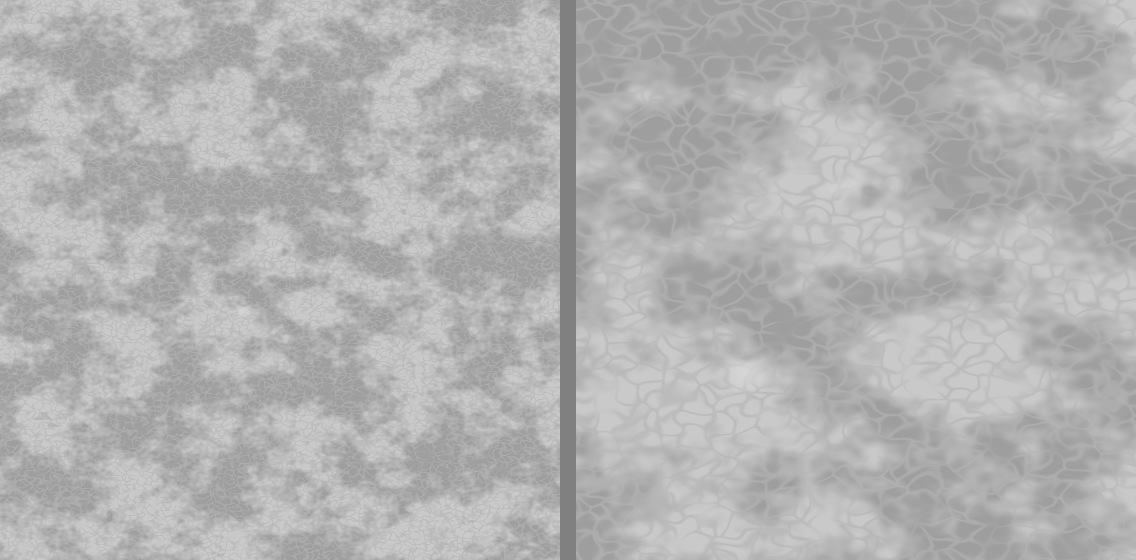
Left: the whole. Right: its middle third, enlarged.
This texture is drawn by a Shadertoy shader. Its source:

```glsl
// Mottled grey stone: ragged light and dark clouds under a web of fine mid-grey veins.

#define CLOUD_SCALE vec2(6.2, 8.4)
#define CLOUD_GAIN 0.74
#define CLOUD_SOFTNESS 0.40
#define VEIN_SCALE vec2(70.0, 98.0)
#define VEIN_WIDTH 0.34
#define VEIN_STRENGTH 0.68
#define DARK_GREY 0.618
#define MID_GREY 0.705
#define LIGHT_GREY 0.79
#define GLINT_GREY 0.87

vec2 hash2(vec2 p) {
    vec3 q = fract(p.xyx * vec3(0.1031, 0.1030, 0.0973));
    q += dot(q, q.yzx + 33.33);
    return fract((q.xx + q.yz) * q.zy);
}

vec2 gradientAt(vec2 cell) {
    float angle = 6.28319 * hash2(cell).x;
    return vec2(cos(angle), sin(angle));
}

float gradientNoise(vec2 p) {
    vec2 i = floor(p), f = fract(p);
    vec2 u = f * f * f * (f * (f * 6.0 - 15.0) + 10.0);
    vec2 e = vec2(0.0, 1.0);
    float bottom = mix(dot(gradientAt(i), f), dot(gradientAt(i + e.yx), f - e.yx), u.x);
    float top = mix(dot(gradientAt(i + e.xy), f - e.xy), dot(gradientAt(i + e.yy), f - e.yy), u.x);
    return mix(bottom, top, u.y);
}

float layeredNoise(vec2 p) {
    float sum = 0.0, amplitude = 1.0;
    for (int octave = 0; octave < 5; octave++) {
        sum += amplitude * gradientNoise(p);
        p = p * 2.03 + vec2(17.3, 9.1);
        amplitude *= CLOUD_GAIN;
    }
    return sum;
}

// Cellular noise: distance to the border between the two nearest cells.
float cellBorder(vec2 p) {
    vec2 i = floor(p), f = fract(p);
    float nearest = 8.0, second = 8.0;
    for (int y = -1; y <= 1; y++) {
        for (int x = -1; x <= 1; x++) {
            vec2 offset = vec2(x, y);
            float d = length(offset + hash2(i + offset) - f);
            second = min(second, max(nearest, d));
            nearest = min(nearest, d);
        }
    }
    return second - nearest;
}

// Wavy, broken lines along the cell borders.
float veins(vec2 uv) {
    vec2 p = uv * VEIN_SCALE;
    vec2 warp = vec2(gradientNoise(p * 0.8 + 3.7), gradientNoise(p * 0.8 + 51.2));
    float line = 1.0 - smoothstep(0.0, VEIN_WIDTH, cellBorder(p + 0.9 * warp));
    float presence = smoothstep(-0.6, 0.0, gradientNoise(p * 0.55 + 80.0));
    return line * presence;
}

void mainImage(out vec4 fragColor, in vec2 fragCoord) {
    vec2 uv = fragCoord / iResolution.y;
    vec2 cloudPos = uv * CLOUD_SCALE + 40.0;

    // Clouds
    float cloud = layeredNoise(cloudPos);
    float lightness = smoothstep(-CLOUD_SOFTNESS, CLOUD_SOFTNESS, cloud - 0.02);
    float grey = mix(DARK_GREY, LIGHT_GREY, lightness);

    // Veins pull both tones towards the middle grey
    grey = mix(grey, MID_GREY, VEIN_STRENGTH * veins(uv));

    // Flat mid-grey patches in the hearts of the brightest clouds
    grey = mix(grey, MID_GREY, 0.9 * smoothstep(0.86, 0.98, cloud));

    // Rare soft glints
    float glint = smoothstep(0.47, 0.72, gradientNoise(uv * vec2(15.0, 19.0) + 120.0));
    grey = mix(grey, GLINT_GREY, 0.8 * glint * smoothstep(-0.25, 0.15, cloud));

    fragColor = vec4(vec3(grey), 1.0);
}
```
